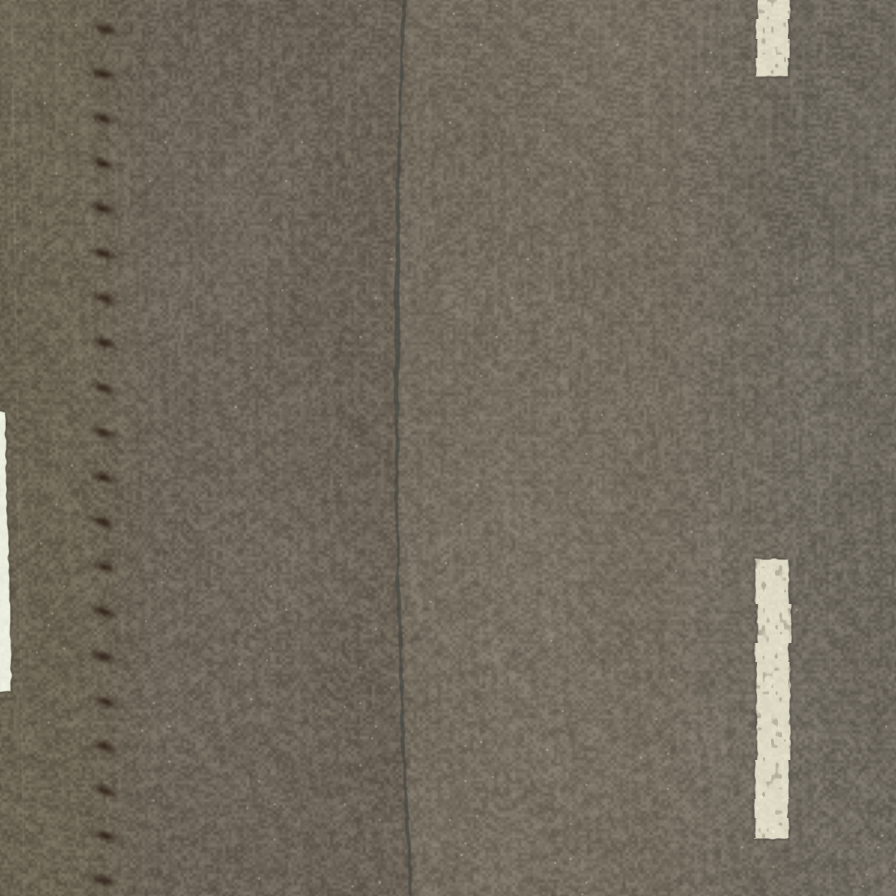
This texture is drawn by a three.js fragment shader. Its source:

```glsl
// Worn asphalt seen from above: a dark seam, a column of oily spots and
// painted lane dashes. Layered value noise makes the grain; distance
// functions with ragged edges place the seam, spots and paint.
#define SEAM_X 0.4425
#define SEAM_BEND 0.05
#define SPOT_X 0.116
#define SPOT_STEP 0.05
#define SPOT_OFFSET 0.0172
#define GRAIN_SCALE 300.0
#define GRAIN_AMOUNT 0.17
#define EDGE 0.0012
#define SEAM_COLOR vec3(0.30, 0.30, 0.275)
#define SPOT_COLOR vec3(0.20, 0.145, 0.105)
#define PAINT_COLOR vec3(0.87, 0.855, 0.775)

varying vec2 vUv;

float hash(vec2 p) {
  return fract(sin(dot(p, vec2(127.1, 311.7))) * 43758.5453);
}

float noise(vec2 p) {
  vec2 i = floor(p), f = fract(p);
  f = f * f * (3.0 - 2.0 * f);
  return mix(mix(hash(i), hash(i + vec2(1.0, 0.0)), f.x),
             mix(hash(i + vec2(0.0, 1.0)), hash(i + vec2(1.0, 1.0)), f.x), f.y);
}

float fbm(vec2 p) {
  float sum = 0.0, weight = 0.5;
  for (int i = 0; i < 4; i++) {
    sum += weight * noise(p);
    p = p * 2.03 + 17.3;
    weight *= 0.5;
  }
  return sum;
}

float boxDistance(vec2 p, vec2 low, vec2 high) {
  vec2 d = abs(p - 0.5 * (low + high)) - 0.5 * (high - low);
  return max(d.x, d.y);
}

float cover(float d) {
  return 1.0 - smoothstep(-EDGE, EDGE, d);
}

float seamCenter(float y) {
  float bend = y - 0.57;
  return SEAM_X + SEAM_BEND * bend * bend
       + 0.0022 * (noise(vec2(y * 28.0, 3.0)) - 0.5)
       + 0.0016 * (noise(vec2(y * 110.0, 8.0)) - 0.5);
}

// Broad tint of each strip of the road
vec3 asphalt(vec2 p, float seam) {
  vec3 c = mix(vec3(0.425, 0.397, 0.333), vec3(0.427, 0.393, 0.347),
               smoothstep(0.08, 0.2, p.x));
  c = mix(c, vec3(0.460, 0.431, 0.378), smoothstep(-0.004, 0.012, p.x - seam));
  c = mix(c, vec3(0.437, 0.416, 0.376), smoothstep(0.72, 0.9, p.x));
  c += 0.05 * (fbm(p * vec2(7.0, 5.0)) - 0.47);
  c += 0.012 * (noise(vec2(p.x * 60.0, p.y * 3.0)) - 0.5);
  return c;
}

// Stone grain with sparse bright chips
float grain(vec2 p) {
  float g = 0.65 * noise(p * GRAIN_SCALE) + 0.35 * noise(p * GRAIN_SCALE * 0.47 + 9.0);
  vec2 q = p * 230.0;
  float chip = step(0.994, hash(floor(q) + 41.0))
             * (1.0 - smoothstep(0.15, 0.5, length(fract(q) - 0.5)));
  return GRAIN_AMOUNT * (g - 0.5) + 0.13 * chip;
}

// Slightly tilted smudges repeated up the lane
float spots(vec2 p) {
  float row = floor((p.y - SPOT_OFFSET) / SPOT_STEP + 0.5);
  vec2 d = p - vec2(SPOT_X, SPOT_OFFSET + row * SPOT_STEP);
  d.x += 0.003 * (hash(vec2(row, 5.0)) - 0.5);
  d.y += 0.25 * d.x;
  d /= vec2(0.0105, 0.0052);
  float ragged = 0.5 * (noise(p * 180.0) - 0.5);
  return exp(-dot(d, d) * (1.0 + ragged));
}

// Right-hand dashes, laid down in slightly shifted blocks
float laneDash(vec2 p) {
  float block = floor(p.y * 46.0);
  p.x += 0.0035 * (hash(vec2(block, 2.0)) - 0.5) - 0.004 * (p.y - 0.22) * step(p.y, 0.5);
  float d = min(boxDistance(p, vec2(0.844, 0.064), vec2(0.881, 0.376)),
                boxDistance(p, vec2(0.844, 0.915), vec2(0.880, 1.1)));
  return d + 0.002 * (noise(p * 170.0) - 0.5);
}

// Edge line cut off by the left border
float borderDash(vec2 p) {
  float side = mix(0.0125, 0.006, smoothstep(0.228, 0.542, p.y));
  float d = boxDistance(p, vec2(-0.1, 0.228), vec2(side, 0.540));
  return d + 0.002 * (noise(p * 130.0) - 0.5);
}

void main() {
  vec2 p = vUv;
  float seam = seamCenter(p.y);
  float g = grain(p);
  vec3 color = asphalt(p, seam) + g * vec3(1.0, 0.98, 0.92);

  // Faint scored lines near both sides
  float score = exp(-pow((p.x - mix(0.027, 0.013, p.y)) / 0.0012, 2.0));
  score += 0.5 * exp(-pow((p.x - 0.927) / 0.001, 2.0));
  color += 0.06 * score * noise(vec2(p.x * 20.0, p.y * 70.0));

  // Seam, widest above the middle
  float halfWidth = 0.0017 + 0.0013 * exp(-pow((p.y - 0.65) / 0.11, 2.0))
                  + 0.0012 * (noise(vec2(p.y * 60.0, 1.0)) - 0.4);
  color = mix(color, SEAM_COLOR + 0.3 * g, 0.88 * cover(abs(p.x - seam) - halfWidth));

  color = mix(color, SPOT_COLOR + 0.3 * g, 0.92 * spots(p));

  // Paint with worn pits
  float lane = laneDash(p), border = borderDash(p);
  float pits = smoothstep(0.72, 0.92, noise(p * vec2(210.0, 150.0) + 5.0));
  color *= 1.0 - 0.15 * (1.0 - smoothstep(0.0, 0.004, min(lane, border)));
  color = mix(color, PAINT_COLOR + 0.4 * g - 0.16 * pits, cover(lane));
  color = mix(color, vec3(0.92, 0.93, 0.87) + 0.3 * g, cover(border));

  gl_FragColor = vec4(clamp(color, 0.0, 1.0), 1.0);
}
```
